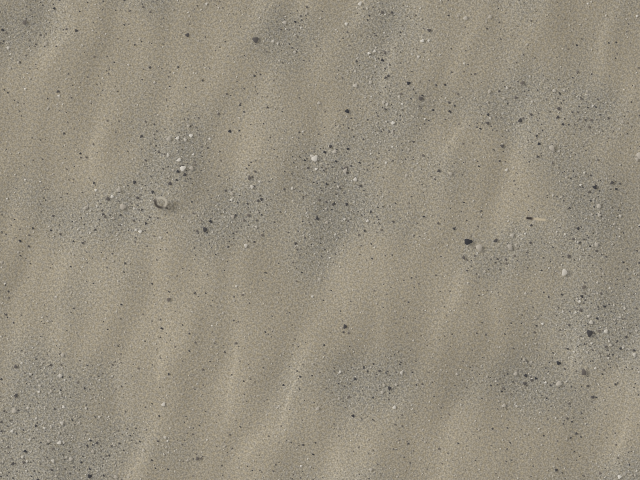
A Shadertoy shader for this texture:

```glsl
// Wind-blown beach sand: faint slanted ripples and crisp grain from gradient
// noise, with clusters of dark and pale grit scattered over jittered grids.
// Light falls from the upper left, so each stone shades its lower right.

vec2 hash2(vec2 p) {
    vec3 q = fract(p.xyx * vec3(0.1031, 0.1030, 0.0973));
    q += dot(q, q.yzx + 33.33);
    return fract((q.xx + q.yz) * q.zy);
}

float corner(vec2 cell, vec2 offset) {
    float a = 6.2832 * hash2(cell).x;
    return dot(vec2(cos(a), sin(a)), offset);
}

// Gradient noise, roughly -0.7 to 0.7
float noise(vec2 p) {
    vec2 i = floor(p), f = p - i;
    vec2 u = f * f * f * (f * (f * 6.0 - 15.0) + 10.0);
    vec2 e = vec2(1.0, 0.0);
    return mix(mix(corner(i, f), corner(i + e, f - e), u.x),
               mix(corner(i + e.yx, f - e.yx), corner(i + 1.0, f - 1.0), u.x), u.y);
}

mat2 rotation(float a) {
    return mat2(cos(a), sin(a), -sin(a), cos(a));
}

// Where the grit gathers, 0 to 1
float gritMask(vec2 p) {
    float n = noise(p * vec2(2.6, 3.8) + 4.3) + 0.6 * noise(p * 8.0 + 11.0);
    return smoothstep(-0.25, 0.5, n);
}

// Long ripples, leaning to the right as they rise
float rippleHeight(vec2 p) {
    vec2 q = vec2(p.x - 0.28 * p.y, p.y);
    q.x += 0.045 * noise(p * 5.0 + 2.0) + 0.015 * noise(p * 14.0);
    return noise(q * vec2(8.5, 3.0) + 20.0) + 0.35 * noise(q * vec2(19.0, 7.0) + 31.0);
}

// One grid of stones; the share is the chance of a stone in a sparse and a dense area
void scatterStones(inout vec3 col, vec2 p, float scale, vec2 share, float contrast) {
    mat2 turn = rotation(scale);
    vec2 g = turn * p * scale;
    float soft = 0.7 * scale / iResolution.y;
    for (int y = -1; y <= 1; y++)
    for (int x = -1; x <= 1; x++) {
        vec2 cell = floor(g) + vec2(x, y);
        vec2 place = hash2(cell + 7.0 * scale);
        vec2 pick = hash2(cell + 3.0 * scale + 91.0);
        vec2 look = hash2(cell + 5.0 * scale + 47.0);
        vec2 centre = cell + place;
        float density = gritMask((centre / scale) * turn);
        if (pick.x > mix(share.x, share.y, density * density)) continue;

        vec2 q = (g - centre) * turn;
        float r = mix(0.11, 0.22, look.x * look.x);
        float shade = smoothstep(1.5, 0.3, length(q - vec2(0.9, -0.4) * r) / r);
        col *= 1.0 - 0.22 * contrast * shade;

        vec2 s = rotation(6.28 * look.y) * q * vec2(1.0, 1.0 + 0.5 * place.x);
        float bumps = 1.0 + 0.16 * sin(3.0 * atan(s.y, s.x + 1e-5) + 9.0 * pick.y);
        float cover = smoothstep(soft, -soft, length(s) - r * bumps);
        vec3 dark = mix(vec3(0.23, 0.23, 0.24), vec3(0.45, 0.42, 0.39), look.y);
        vec3 pale = mix(vec3(0.65, 0.62, 0.57), vec3(0.80, 0.78, 0.74), look.y * look.y);
        vec3 stone = pick.y < 0.4 ? dark : pale;
        stone *= 1.0 - 0.16 * clamp(dot(q, vec2(0.9, -0.4)) / r, -1.0, 1.0);
        col = mix(col, stone, cover * contrast);
    }
}

void mainImage(out vec4 fragColor, in vec2 fragCoord) {
    vec2 p = fragCoord / iResolution.y;
    float px = 1.0 / iResolution.y;
    float grit = gritMask(p);

    // Warm dry sand, greyer where grit collects
    vec3 col = mix(vec3(0.601, 0.568, 0.501), vec3(0.563, 0.542, 0.493), grit);
    col *= 1.0 + 0.07 * noise(p * 2.2 + 8.0) + 0.06 * noise(p * vec2(9.0, 6.0));

    // Ripples: a soft slope light and thin bright crests on the windward side
    float h = rippleHeight(p);
    float slope = rippleHeight(p + vec2(0.01, -0.003)) - rippleHeight(p - vec2(0.01, -0.003));
    float crest = smoothstep(-0.06, 0.02, h) * exp(-9.0 * max(h, 0.0));
    crest *= smoothstep(0.06, 0.28, slope) * smoothstep(-0.2, 0.3, noise(p * 3.0 + 50.0));
    col *= 1.0 + 0.16 * clamp(slope, -0.4, 0.4) + 0.08 * crest;

    // Crisp grain, a little rougher among the grit, with grains of varied hue
    float grain = 0.14 * noise(rotation(0.6) * p * 187.0) + 0.21 * noise(rotation(1.1) * p * 311.0);
    col *= 1.0 + grain * (0.9 + 0.4 * grit);
    col += vec3(-0.012, 0.0, 0.03) * noise(rotation(0.3) * p * 160.0 + 5.0);

    // Grit from fine specks to small pebbles
    scatterStones(col, p, 113.0, vec2(0.16, 0.50), 0.85);
    scatterStones(col, p, 79.0, vec2(0.06, 0.36), 0.95);
    scatterStones(col, p, 49.0, vec2(0.03, 0.34), 1.0);
    scatterStones(col, p, 25.0, vec2(0.006, 0.12), 1.0);

    // A worn shell ring with its shadow
    vec2 s = p - vec2(0.335, 0.578);
    col *= 1.0 - 0.22 * smoothstep(0.024, 0.004, length((s - vec2(0.018, -0.009)) * vec2(0.8, 1.3)));
    float ring = abs(length(s * vec2(1.0, 1.1)) - 0.011) - 0.0025;
    vec3 shell = mix(vec3(0.70, 0.67, 0.61), vec3(0.30, 0.28, 0.26), smoothstep(-0.004, 0.012, -s.x - s.y));
    col = mix(col, shell, smoothstep(px, -px, ring));

    // A short pale twig with a dark end
    vec2 t = rotation(0.1) * (p - vec2(1.115, 0.544));
    float twig = length(t - vec2(clamp(t.x, -0.016, 0.02), 0.0)) - 0.0025;
    vec3 wood = mix(vec3(0.24, 0.22, 0.21), vec3(0.73, 0.68, 0.58), smoothstep(-0.01, 0.0, t.x));
    col = mix(col, wood, smoothstep(px, -px, twig));

    fragColor = vec4(col, 1.0);
}
```
